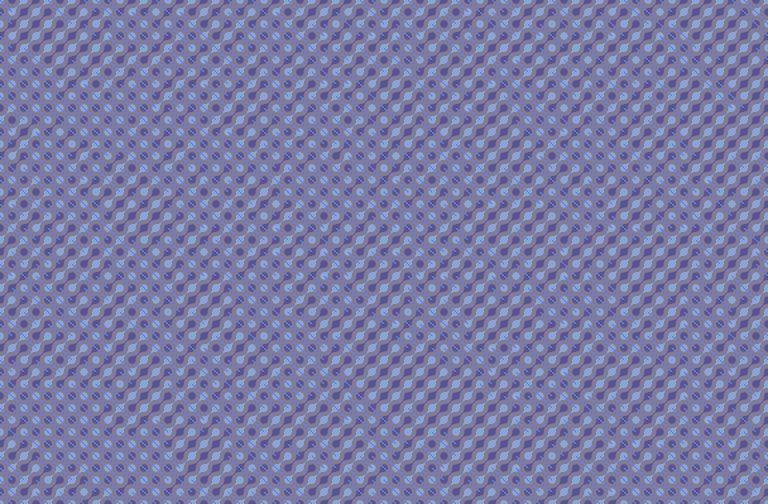
This pattern is drawn by a Shadertoy shader. Its source:

```glsl
// Light and dark beads joined up to the right, on grey crossed by blue diagonal threads.

float hash(vec2 p) {
    return fract(sin(dot(p, vec2(127.1, 311.7))) * 43758.5453);
}

float valueNoise(vec2 p) {
    vec2 i = floor(p);
    vec2 f = smoothstep(0.0, 1.0, p - i);
    return mix(mix(hash(i), hash(i + vec2(1, 0)), f.x),
               mix(hash(i + vec2(0, 1)), hash(i + vec2(1, 1)), f.x), f.y);
}

// Coverage of a shape from its signed distance
float fill(float dist, float pixel) {
    return 1.0 - smoothstep(-0.5, 0.5, dist / pixel);
}

void mainImage(out vec4 fragColor, in vec2 fragCoord) {
    // 64 cells across, 42 down on a 512:336 canvas
    vec2 grid = fragCoord / iResolution.x * 64.0;
    float pixel = 64.0 / iResolution.x;
    vec2 cell = floor(grid);
    vec2 p = fract(grid) - 0.5;

    // Random mirror, clustered into streaks along the falling diagonals
    float streak = valueNoise(vec2((cell.x + cell.y) * 0.3, (cell.x - cell.y) * 0.09) + 40.0);
    float flipped = step(hash(cell), 0.5 + 1.1 * (streak - 0.5));
    p.x *= 1.0 - 2.0 * flipped;

    // Distances to the arc corners and to the corners the neck joins
    float arcCorner = min(length(p - vec2(0.5, -0.5)), length(p + vec2(0.5, -0.5)));
    float neckCorner = min(length(p - 0.5), length(p + 0.5));

    // Round beads everywhere; necks only in cells that are not flipped
    float neck = mix(0.685 - arcCorner, neckCorner - 0.315, flipped);
    float beadDist = min(arcCorner - 0.315, neck);

    // Checkerboard parity keeps each bead and its necks in one colour
    float parity = mod(cell.x + cell.y + flipped + step(arcCorner, 0.5), 2.0);
    vec3 bead = mix(vec3(0.55, 0.65, 0.83), vec3(0.36, 0.33, 0.57), parity);

    // Grey ground with faint mauve and cool rings that follow the beads
    vec3 ground = mix(vec3(0.485, 0.495, 0.61), vec3(0.515, 0.465, 0.59),
                      0.5 + 0.5 * cos(beadDist * 26.0));
    vec3 color = mix(ground, bead, fill(beadDist, pixel));

    // Continuous thread through flipped cells
    float thread = abs(p.x - p.y) * 0.7071 - 0.055;
    color = mix(color, vec3(0.43, 0.51, 0.78), flipped * fill(thread, pixel));

    fragColor = vec4(color, 1.0);
}
```
